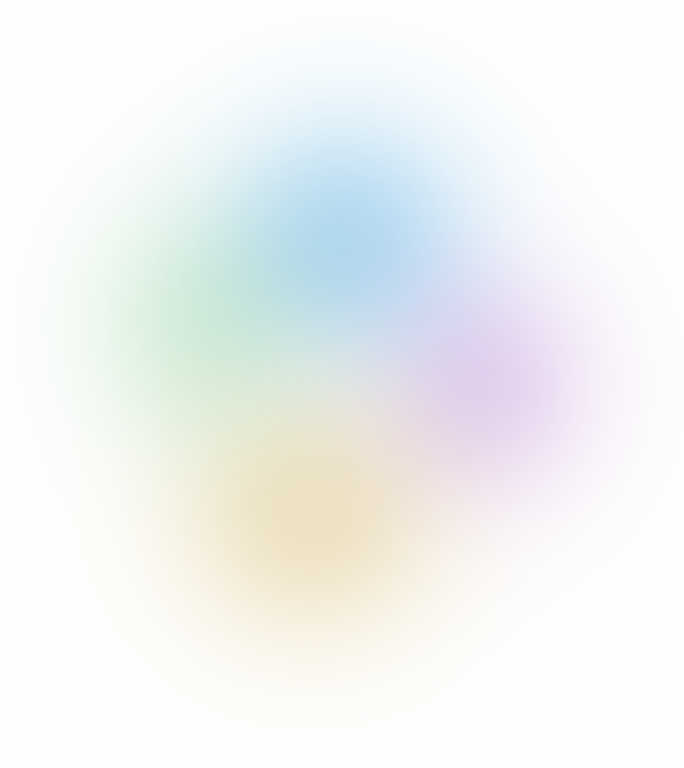
This background is drawn by a Shadertoy shader. Its source:

```glsl
// Four soft pastel glows (blue, lavender, sand, green) on near-white paper.
// Each glow is a Gaussian stain that absorbs part of the paper's light, and
// the stains multiply together where they overlap.

// Lengths are in canvas heights; x is measured from the canvas centre.
const vec3 PAPER = vec3(0.996, 0.996, 0.995);

const vec2 BLUE_CENTER     = vec2( 0.006, 0.688);
const vec2 LAVENDER_CENTER = vec2( 0.188, 0.498);
const vec2 SAND_CENTER     = vec2(-0.042, 0.328);
const vec2 GREEN_CENTER    = vec2(-0.186, 0.578);

const vec2 BLUE_SPREAD     = vec2(0.112, 0.108);
const vec2 LAVENDER_SPREAD = vec2(0.098, 0.104);
const vec2 SAND_SPREAD     = vec2(0.118, 0.112);
const vec2 GREEN_SPREAD    = vec2(0.100, 0.112);

// Colour of each stain at its densest point on pure white.
const vec3 BLUE_TINT     = vec3(0.715, 0.860, 0.955);
const vec3 LAVENDER_TINT = vec3(0.910, 0.830, 0.945);
const vec3 SAND_TINT     = vec3(0.940, 0.890, 0.765);
const vec3 GREEN_TINT    = vec3(0.860, 0.945, 0.870);

// Light passed by one stain: its tint at the centre, white far away.
vec3 stain(vec2 p, vec2 center, vec2 spread, vec3 tint) {
    vec2 d = (p - center) / spread;
    float density = exp(-0.5 * dot(d, d));
    return pow(tint, vec3(density));
}

void mainImage(out vec4 fragColor, in vec2 fragCoord) {
    vec2 p = fragCoord / iResolution.y;
    p.x -= 0.5 * iResolution.x / iResolution.y;

    // Layer the stains over the paper
    vec3 color = PAPER;
    color *= stain(p, GREEN_CENTER, GREEN_SPREAD, GREEN_TINT);
    color *= stain(p, SAND_CENTER, SAND_SPREAD, SAND_TINT);
    color *= stain(p, LAVENDER_CENTER, LAVENDER_SPREAD, LAVENDER_TINT);
    color *= stain(p, BLUE_CENTER, BLUE_SPREAD, BLUE_TINT);

    fragColor = vec4(color, 1.0);
}
```
